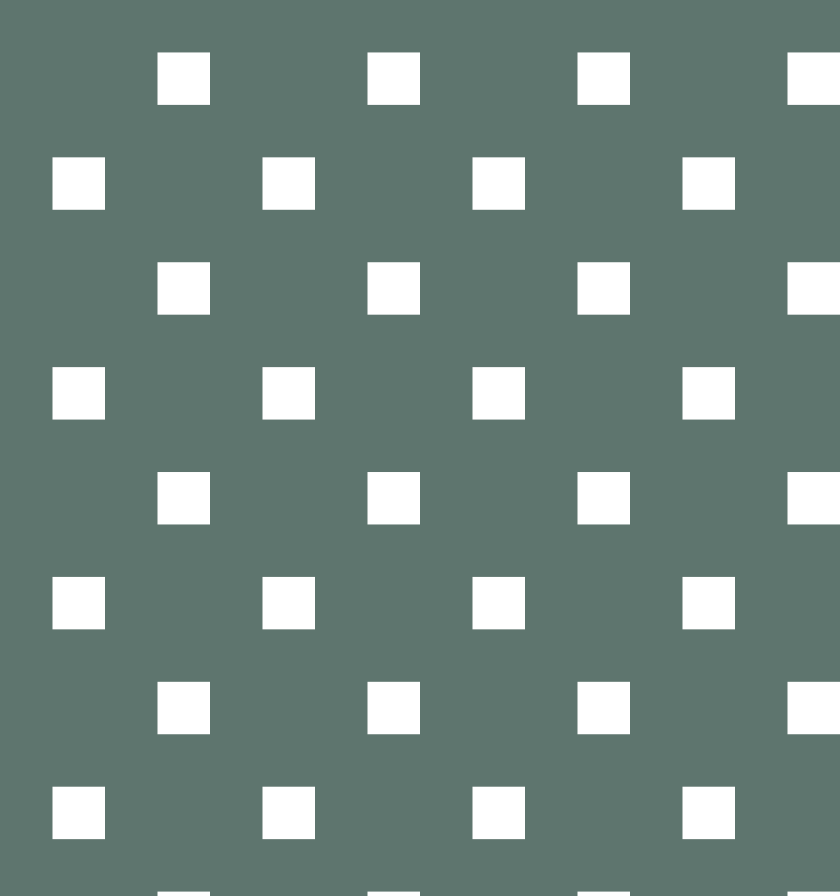
This pattern is drawn by a WebGL 1 fragment shader. Its source:

```glsl
precision highp float;

uniform vec2 u_resolution;

#define GRID_CELLS vec2(8.0, 8.542)
#define GRID_SHIFT 0.25
#define SQUARE_HALF 0.25
#define GROUND_COLOR vec3(0.369, 0.459, 0.431)
#define SQUARE_COLOR vec3(1.0)

// 1.0 on the cells of one checkerboard parity, 0.0 on the others
float checker(vec2 cell) {
    return mod(cell.x + cell.y, 2.0);
}

// Antialiased coverage of a square centred in its cell
float squareCoverage(vec2 local, vec2 pixel) {
    vec2 inside = clamp((SQUARE_HALF - abs(local)) / pixel + 0.5, 0.0, 1.0);
    return inside.x * inside.y;
}

void main() {
    // Canvas coordinates with rows counted from the top
    vec2 uv = gl_FragCoord.xy / u_resolution;
    uv.y = 1.0 - uv.y;

    // Staggered grid: a square in every second cell
    vec2 grid = uv * GRID_CELLS - GRID_SHIFT;
    vec2 local = fract(grid) - 0.5;
    vec2 pixel = GRID_CELLS / u_resolution;
    float coverage = checker(floor(grid)) * squareCoverage(local, pixel);

    gl_FragColor = vec4(mix(GROUND_COLOR, SQUARE_COLOR, coverage), 1.0);
}
```
